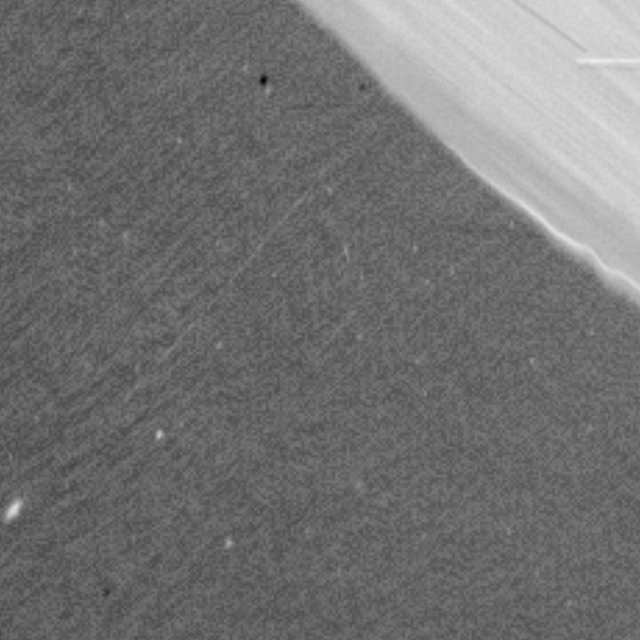
This texture is drawn by a Shadertoy shader. Its source:

```glsl
// Draws a grainy dark grey plain with specks and scratches beside a pale, streaked diagonal bank.

const float GRAIN_SCALE = 230.0;
const float DARK_GRAIN = 0.115;
const float LIGHT_GRAIN = 0.035;
const float STREAK_AMOUNT = 0.06;
const float DARK_TONE = 0.392;
const float BAND_TONE = 0.715;
const float BANK_TONE = 0.805;
const float RIM_GLOW = 0.12;
const float SCRATCH_GLOW = 0.055;
const float DUST_CELLS = 22.0;
const int SPECK_COUNT = 12;

// Each speck: centre x, centre y, radius, brightness change
const vec4 SPECKS[SPECK_COUNT] = vec4[SPECK_COUNT](
    vec4(0.412, 0.874, 0.0065, -0.38), vec4(0.419, 0.859, 0.0050, 0.22),
    vec4(0.566, 0.864, 0.0050, -0.18), vec4(0.249, 0.321, 0.0060, 0.38),
    vec4(0.358, 0.151, 0.0060, 0.22), vec4(0.560, 0.242, 0.0085, 0.12),
    vec4(0.270, 0.508, 0.0085, 0.10), vec4(0.196, 0.631, 0.0070, 0.15),
    vec4(0.280, 0.780, 0.0050, 0.18), vec4(0.167, 0.073, 0.0055, -0.16),
    vec4(0.342, 0.461, 0.0050, 0.12), vec4(0.137, 0.427, 0.0075, 0.09));

float hash(vec2 p) {
    return fract(sin(dot(p, vec2(127.1, 311.7))) * 43758.5);
}

float noise(vec2 p) {
    vec2 cell = floor(p), f = fract(p);
    f = f * f * (3.0 - 2.0 * f);
    return mix(mix(hash(cell), hash(cell + vec2(1, 0)), f.x),
               mix(hash(cell + vec2(0, 1)), hash(cell + vec2(1, 1)), f.x), f.y);
}

// Noise drawn out along a direction
float streaks(vec2 p, float angle, vec2 scale) {
    vec2 along = vec2(cos(angle), sin(angle));
    return noise(vec2(dot(p, along), dot(p, vec2(-along.y, along.x))) * scale + 70.0) - 0.5;
}

// Soft line from a to b
float stroke(vec2 p, vec2 a, vec2 b, float width) {
    vec2 ab = b - a;
    float t = clamp(dot(p - a, ab) / dot(ab, ab), 0.0, 1.0);
    float d = length(p - a - ab * t) / width;
    return exp(-d * d);
}

// Soft ellipse with its long axis at an angle
float blob(vec2 p, vec2 centre, vec2 radius, float angle) {
    float c = cos(angle), s = sin(angle);
    vec2 q = p - centre;
    q = vec2(c * q.x + s * q.y, c * q.y - s * q.x) / radius;
    return exp(-dot(q, q));
}

// Signed distance to the bank edge, positive inside the bank
float bankDistance(vec2 p) {
    float t = p.x - 0.462;
    float edge = 1.0 - 1.06 * t + 0.298 * t * t;
    float wobble = (noise(vec2(p.x * 38.0, 4.0)) - 0.5) * 0.008;
    return (p.y - edge) * 0.72 + wobble;
}

// One faint grain of dust at random in some cells
float dust(vec2 p) {
    vec2 cell = floor(p * DUST_CELLS);
    vec2 centre = cell + 0.25 + 0.5 * vec2(hash(cell + 3.1), hash(cell + 8.7));
    vec2 q = (p * DUST_CELLS - centre) / vec2(0.08, 0.13);
    return step(0.87, hash(cell + 15.3)) * exp(-dot(q, q)) * 0.11;
}

float plainTone(vec2 p, float d) {
    float tone = DARK_TONE + 0.035 * (p.x - 0.4) + 0.02 * (p.y - 0.5);
    tone += 0.025 * exp(-abs(d) * 9.0);
    tone += (noise(p * 7.0) - 0.5) * 0.022;
    float coarse = mix(1.25, 0.65, smoothstep(0.1, 0.9, p.x));
    tone += streaks(p, 0.68, vec2(38.0, 130.0)) * STREAK_AMOUNT * coarse;

    // Long scratches and dark creases
    float scratch = stroke(p, vec2(0.195, 0.375), vec2(0.300, 0.491), 0.0035);
    scratch += stroke(p, vec2(0.300, 0.491), vec2(0.508, 0.733), 0.003) * 0.8;
    scratch += stroke(p, vec2(0.508, 0.733), vec2(0.586, 0.818), 0.003) * 0.5;
    scratch += stroke(p, vec2(0.423, 0.362), vec2(0.553, 0.512), 0.003) * 0.7;
    scratch += stroke(p, vec2(0.677, 0.674), vec2(0.729, 0.720), 0.003) * 0.5;
    tone += scratch * SCRATCH_GLOW;
    tone -= 0.035 * stroke(p, vec2(0.460, 0.832), vec2(0.560, 0.838), 0.004);
    tone -= 0.035 * stroke(p, vec2(0.700, 0.644), vec2(0.840, 0.630), 0.006);

    // Specks
    for (int i = 0; i < SPECK_COUNT; i++) {
        vec4 s = SPECKS[i];
        tone += s.w * blob(p, s.xy, s.z * vec2(0.9, 1.2), -0.3);
    }
    tone += 0.50 * blob(p, vec2(0.021, 0.203), vec2(0.018, 0.009), 0.95);
    tone += 0.17 * blob(p, vec2(0.541, 0.609), vec2(0.013, 0.004), 1.85);
    return tone + dust(p);
}

float bankTone(vec2 p, float d) {
    float inner = 0.072 + 0.02 * smoothstep(0.6, 1.0, p.x) + 0.012 * (noise(p * 24.0) - 0.5);
    float tone = mix(BAND_TONE, BANK_TONE, smoothstep(inner - 0.022, inner + 0.018, d));
    tone += streaks(p, -0.72, vec2(5.0, 75.0)) * 0.055;
    tone += streaks(p, -0.66, vec2(9.0, 160.0)) * 0.035;
    tone -= 0.06 * stroke(p, vec2(0.805, 1.0), vec2(0.915, 0.920), 0.004);
    tone += 0.09 * stroke(p, vec2(0.905, 0.905), vec2(1.01, 0.905), 0.004);
    return tone - 0.04 * stroke(p, vec2(0.905, 0.895), vec2(1.01, 0.892), 0.004);
}

void mainImage(out vec4 fragColor, in vec2 fragCoord) {
    vec2 p = fragCoord / iResolution.xy;
    float d = bankDistance(p);
    float bank = smoothstep(-0.011, 0.016, d);
    float tone = mix(plainTone(p, d), bankTone(p, d), bank);

    // Bright rim along the lower part of the bank
    float rimOffset = mix(0.005, 0.023, smoothstep(0.69, 1.0, p.x));
    float rim = exp(-pow((d - rimOffset) / 0.0045, 2.0));
    tone += RIM_GLOW * rim * smoothstep(0.66, 0.72, p.x);

    // Fine grain
    float grain = noise(p * GRAIN_SCALE) - 0.5;
    tone += grain * mix(DARK_GRAIN, LIGHT_GRAIN, bank);
    fragColor = vec4(vec3(clamp(tone, 0.0, 1.0)), 1.0);
}
```
